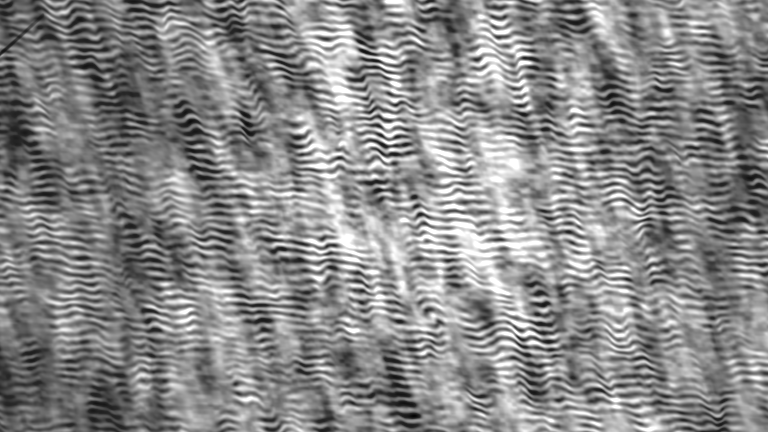
Give the GLSL for this texture, as a Shadertoy shader.

```glsl
// Striated muscle fibres under a grey microscope: slanted strands crossed by broken fine bands.
#define FIBRE_SLANT 0.27
#define FIBRE_DENSITY 25.0
#define FIBRE_CONTRAST 0.31
#define STRAND_CONTRAST 0.25
#define BAND_COUNT 50.0
#define BAND_CONTRAST 0.27
#define BAND_WANDER 0.55
#define PATCH_CONTRAST 0.17
#define GRAIN_CONTRAST 0.24
#define BASE_GREY 0.585
#define EDGE_LIGHT 0.65
#define CENTRE_LIGHT 1.15

float hash(vec2 cell) {
    return fract(sin(dot(cell, vec2(127.1, 311.7))) * 43758.5453);
}

// Smooth value noise in the range -1 to 1.
float noise(vec2 p) {
    vec2 cell = floor(p);
    vec2 f = fract(p);
    f = f * f * f * (f * (f * 6.0 - 15.0) + 10.0);
    float low = mix(hash(cell), hash(cell + vec2(1.0, 0.0)), f.x);
    float high = mix(hash(cell + vec2(0.0, 1.0)), hash(cell + vec2(1.0, 1.0)), f.x);
    return 2.0 * mix(low, high, f.y) - 1.0;
}

// Coordinates across (x) and along (y) the gently bent fibres.
vec2 fibreSpace(vec2 p) {
    float bend = 0.012 * noise(p * 3.1 + 7.0) + 0.006 * noise(p * 13.0 + 31.0);
    float shift = 0.03 * noise(vec2(p.x * 17.0, p.y * 3.0) + 71.0);
    return vec2(p.x + FIBRE_SLANT * p.y + bend, p.y + shift);
}

// Short streaks: broad fibres carrying narrower strands.
float fibres(vec2 q) {
    float broad = noise(q * vec2(FIBRE_DENSITY, 7.5) + 3.0);
    float strand = noise(q * vec2(FIBRE_DENSITY * 1.9, 15.0) + 57.0);
    return FIBRE_CONTRAST * broad + STRAND_CONTRAST * strand;
}

// Cross bands, out of step between fibres and fading in and out.
float bands(vec2 p, vec2 q) {
    float wander = noise(q * vec2(22.0, 9.0) + 19.0) + 0.55 * noise(q * vec2(41.0, 19.0) + 83.0);
    float phase = BAND_COUNT * p.y + 3.0 * p.x + BAND_WANDER * wander;
    float strength = 0.85 + 1.2 * noise(q * vec2(24.0, 14.0) + 41.0);
    return BAND_CONTRAST * max(strength, 0.0) * sin(6.28318 * phase);
}

// Irregular flecks, wider than they are tall.
float grain(vec2 p, vec2 q) {
    float fleck = noise(vec2(q.x * 38.0, p.y * 88.0 + 4.0 * p.x) + 13.0);
    float speck = noise(vec2(q.x * 85.0, p.y * 110.0) + 29.0);
    return GRAIN_CONTRAST * (fleck + 0.5 * speck);
}

// Thin dark crack in the upper left corner.
float crack(vec2 p, float pixel) {
    vec2 start = vec2(-0.01, 0.865);
    vec2 span = vec2(0.105, 0.095);
    vec2 offset = p - start + 0.006 * noise(p * 42.0);
    float along = clamp(dot(offset, span) / dot(span, span), 0.0, 1.0);
    float dist = length(offset - along * span);
    return (1.0 - smoothstep(0.001, 0.004 + pixel, dist)) * (1.0 - 0.6 * along);
}

void mainImage(out vec4 fragColor, in vec2 fragCoord) {
    vec2 p = fragCoord / iResolution.y;
    vec2 q = fibreSpace(p);

    // Uneven lamp light, strongest right of the middle.
    vec2 fromLamp = (p - vec2(1.05, 0.58)) / vec2(0.68, 0.95);
    float light = mix(EDGE_LIGHT, CENTRE_LIGHT, exp(-dot(fromLamp, fromLamp)));

    // Tissue relief.
    float relief = fibres(q) + bands(p, q) + grain(p, q);
    relief += PATCH_CONTRAST * noise(q * vec2(9.0, 7.0) + 101.0);

    // Bright spots flare a little, shadows stay soft.
    float grey = BASE_GREY * light * (1.0 + relief + 0.18 * relief * abs(relief));
    grey = max(grey, 0.11 + 0.3 * grey);
    grey *= 1.0 - 0.8 * crack(p, 1.0 / iResolution.y);
    fragColor = vec4(vec3(clamp(grey, 0.0, 1.0)), 1.0);
}
```
